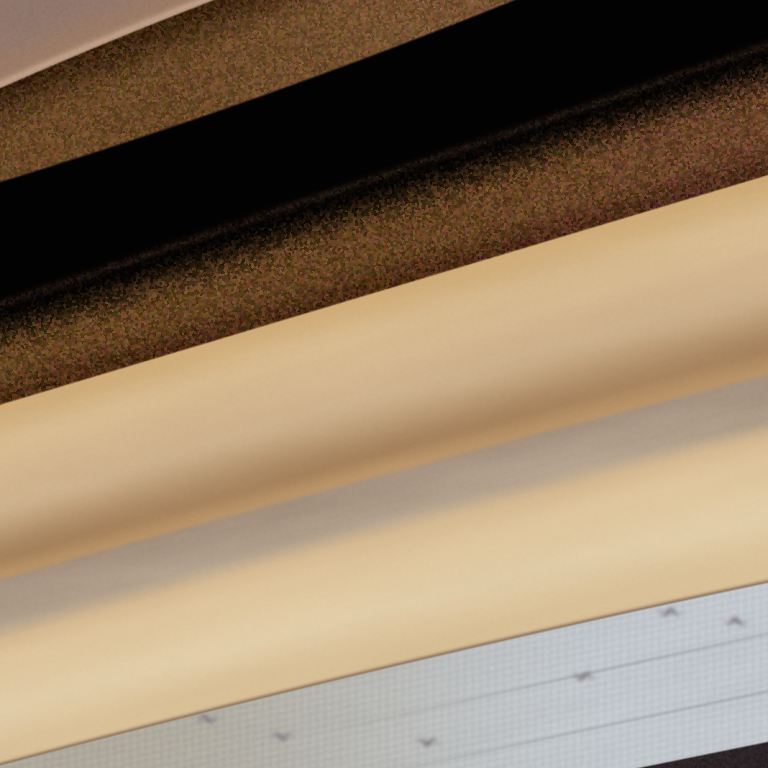
Write a WebGL 2 fragment shader that draws this texture.

```glsl
#version 300 es
precision highp float;
uniform vec2 u_resolution;
out vec4 fragColor;

vec3 hash3(vec2 p) {
  vec3 q = fract(vec3(p.xyx) * vec3(0.1031, 0.1030, 0.0973));
  q += dot(q, q.yxz + 33.33);
  return fract((q.xxy + q.yzz) * q.zyx);
}

// Cellular grain: random tint of the nearest feature point, centred on zero
vec3 cellGrain(vec2 p) {
  vec2 cell = floor(p);
  float nearest = 9.0;
  vec3 tint = vec3(0.0);
  for (int j = -1; j <= 1; j++)
    for (int i = -1; i <= 1; i++) {
      vec2 id = cell + vec2(i, j);
      vec3 h = hash3(id);
      float d = length(id + h.xy - p);
      if (d < nearest) { nearest = d; tint = hash3(id + 71.0); }
    }
  return mix(vec3(tint.x), tint, 0.45) - 0.5;
}

// Layered sines stretched along the folds
float streaks(vec2 p) {
  float sum = 0.0, amp = 0.5;
  for (int i = 0; i < 5; i++) {
    sum += amp * sin(p.x + 1.7 * sin(p.y * 0.6 + float(i))) * sin(p.y + p.x * 0.4);
    p = mat2(1.7, 0.35, -0.3, 1.9) * p + 2.3;
    amp *= 0.6;
  }
  return sum;
}

float curve(float x, float base, float slope, float bend) {
  return base + x * (slope + bend * x);
}

float below(float y, float edge, float soft) {
  return 1.0 - smoothstep(edge - soft, edge + soft, y);
}

float ridge(float d, float width) {
  return exp(-d * d / (width * width));
}

vec3 ramp(vec3 a, vec3 b, vec3 c, vec3 d, float t) {
  vec3 col = mix(a, b, smoothstep(0.0, 0.25, t));
  col = mix(col, c, smoothstep(0.2, 0.62, t));
  return mix(col, d, smoothstep(0.55, 0.9, t));
}

// Small dark flecks scattered along the pale strip
float flecks(vec2 uv, float top) {
  float sum = 0.0;
  for (int i = 0; i < 6; i++) {
    float k = float(i);
    float x = 0.27 + 0.147 * k - 0.05 * sin(1.5 * k);
    vec2 d = vec2(uv.x - x, uv.y - top + 0.06 - 0.05 * cos(1.5 * k));
    d.y += 0.25 * d.x + 0.002 * sin(300.0 * d.x + k);
    sum += ridge(length(d * vec2(0.45, 1.0)), 0.005);
  }
  return sum;
}

void main() {
  vec2 uv = gl_FragCoord.xy / u_resolution;
  float x = uv.x, y = uv.y;
  float aa = max(0.0018, 1.0 / u_resolution.y);

  // Fold boundaries, top to bottom
  float mauveEdge = curve(x, 0.885, 0.44, -0.1);
  float shadowEdge = curve(x, 0.763, 0.304, 0.074);
  float creaseEdge = curve(x, 0.603, 0.338, 0.0);
  float tanEdge = curve(x, 0.473, 0.299, 0.0);
  float greyEdge = curve(x, 0.245, 0.28, -0.013);
  float creamEdge = curve(x, 0.176, 0.285, -0.02);
  float paleEdge = curve(x, 0.004, 0.266, -0.028);
  float cornerEdge = curve(x, -0.168, 0.202, 0.0);

  vec3 grain = cellGrain(uv * 300.0);
  float fibre = streaks(vec2(x * 9.0, (y - 0.29 * x) * 42.0));

  // Mauve corner with a bright rim
  float d = y - mauveEdge;
  vec3 col = mix(vec3(0.61, 0.48, 0.39), vec3(0.56, 0.46, 0.42), smoothstep(0.0, 0.08, d));
  col += 0.13 * ridge(d - 0.005, 0.006) + 0.025 * grain;

  // Upper brown fold
  d = mauveEdge - y;
  vec3 brown = mix(vec3(0.23, 0.14, 0.06), vec3(0.41, 0.28, 0.15), smoothstep(0.0, 0.07, d));
  brown += vec3(0.05, 0.04, 0.04) * smoothstep(0.2, 0.6, x) + 0.17 * grain;
  col = mix(col, brown, below(y, mauveEdge, aa));

  // Black hollow, faint crease, then the lower brown fold
  d = creaseEdge - y;
  vec3 hollow = vec3(0.012, 0.008, 0.006);
  hollow += ridge(d, 0.006) * (vec3(0.09, 0.06, 0.04) + 0.12 * grain);
  float depth = smoothstep(0.005, 0.075, d + 0.018 * grain.x);
  vec3 lowerBrown = mix(vec3(0.39, 0.26, 0.13), vec3(0.29, 0.17, 0.08),
                        smoothstep(0.05, 0.0, y - tanEdge));
  lowerBrown += vec3(0.02, 0.0, 0.03) * smoothstep(0.5, 1.0, x) + 0.2 * grain;
  col = mix(col, mix(hollow, lowerBrown, depth), below(y, shadowEdge, aa * 1.3));

  // Rounded tan fold
  float t = (tanEdge - y) / (tanEdge - greyEdge);
  vec3 tan1 = ramp(vec3(0.81, 0.67, 0.47), vec3(0.84, 0.73, 0.56),
                   vec3(0.80, 0.69, 0.55), vec3(0.65, 0.51, 0.36), t);
  tan1 = mix(tan1, vec3(0.73, 0.58, 0.41), smoothstep(0.86, 1.0, t));
  tan1 += 0.012 * fibre + 0.012 * grain;
  col = mix(col, tan1, below(y, tanEdge, aa));

  // Grey recess
  t = (greyEdge - y) / (greyEdge - creamEdge);
  vec3 grey = mix(vec3(0.64, 0.56, 0.49), vec3(0.71, 0.64, 0.56), t);
  grey += 0.028 * fibre + 0.015 * grain;
  col = mix(col, grey, below(y, greyEdge, 0.005));

  // Cream fold with a thin shaded lip
  t = (creamEdge - y) / (creamEdge - paleEdge);
  vec3 cream = ramp(vec3(0.83, 0.72, 0.56), vec3(0.87, 0.77, 0.61),
                    vec3(0.88, 0.80, 0.66), vec3(0.85, 0.75, 0.59), t);
  cream += 0.009 * fibre + 0.01 * grain;
  col = mix(col, cream, below(y, creamEdge, 0.016));
  col = mix(col, vec3(0.50, 0.40, 0.32), 0.75 * ridge(y - paleEdge, 0.0035));

  // Pale woven strip with seams and flecks
  vec3 pale = mix(vec3(0.68, 0.66, 0.61), vec3(0.76, 0.78, 0.80), smoothstep(0.1, 0.85, x));
  float weave = sin(x * 620.0) + sin((y - 0.2 * x) * 700.0);
  pale += 0.009 * weave + 0.012 * fibre + 0.02 * grain;
  float seams = ridge(y - curve(x, -0.046, 0.221, 0.0), 0.0025)
              + ridge(y - curve(x, -0.113, 0.213, 0.0), 0.0025);
  pale -= 0.07 * seams * smoothstep(0.35, 0.75, x);
  pale = mix(pale, vec3(0.51, 0.48, 0.51), min(0.75 * flecks(uv, paleEdge), 0.8));
  col = mix(col, pale, below(y, paleEdge - 0.001, aa));

  // Dark lower corner
  col = mix(col, vec3(0.17, 0.14, 0.15) + 0.06 * grain, below(y, cornerEdge, aa));

  fragColor = vec4(clamp(col, 0.0, 1.0), 1.0);
}
```
